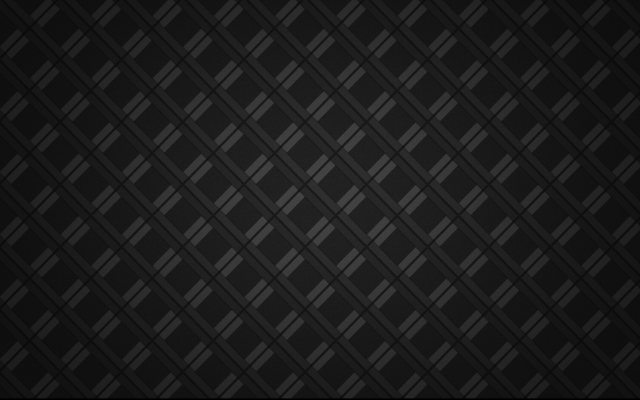
This pattern is drawn by a WebGL 1 fragment shader. Its source:

```glsl
precision highp float;
// Dark diagonal plaid with paired light bars, fine grain and a soft central glow.
uniform vec2 u_resolution;

float hash(vec2 p) {
    return fract(sin(dot(p, vec2(127.1, 311.7))) * 43758.5453);
}

// Distance to the nearest whole number.
float lineDistance(float x) {
    return abs(fract(x + 0.5) - 0.5);
}

// Coverage of a stripe with the given half width.
float stripe(float distance, float halfWidth, float blur) {
    return 1.0 - smoothstep(halfWidth - blur, halfWidth + blur, distance);
}

void main() {
    vec2 p = (gl_FragCoord.xy - 0.5 * u_resolution) / u_resolution.y;
    float blur = 6.5 / u_resolution.y;

    // Diagonal cell coordinates: one unit separates neighbouring strips.
    vec2 grid = p * vec2(6.53, 6.4);
    float rising = grid.x - grid.y + 0.49;
    float falling = grid.x + grid.y - 0.01;
    float risingDistance = lineDistance(rising);
    float fallingDistance = lineDistance(falling);

    // Dark squares, light rising bars, then the continuous falling bands.
    float shade = mix(0.122, 0.245, stripe(risingDistance, 0.19, blur));
    float side = fract(falling + 0.5) - 0.5;
    float bandShade = mix(0.148, 0.172, smoothstep(-blur, blur, side));
    float band = stripe(fallingDistance, 0.2, blur);
    shade = mix(shade, bandShade, band);

    // Thin seams through both sets of strips and along the band edges.
    float seam = stripe(risingDistance, 0.027, blur);
    seam = max(seam, stripe(fallingDistance, 0.027, blur));
    shade = mix(shade, 0.085, 0.85 * seam);
    shade *= 1.0 - 0.18 * stripe(abs(fallingDistance - 0.2), 0.018, blur);

    // Woven threads and fine grain.
    shade *= 1.0 + 0.025 * sin(falling * 88.0) * sin(rising * 88.0);
    shade += 0.012 * (hash(floor(p * 320.0)) - 0.5);

    // Central glow fading toward the corners.
    float radius = length((p - vec2(0.0, 0.02)) * vec2(1.0, 1.2));
    shade *= mix(1.06, 0.46, smoothstep(0.0, 0.95, radius));

    // Narrow dark hem along the bottom.
    shade *= smoothstep(-0.498, -0.494, p.y);
    gl_FragColor = vec4(vec3(shade), 1.0);
}
```
